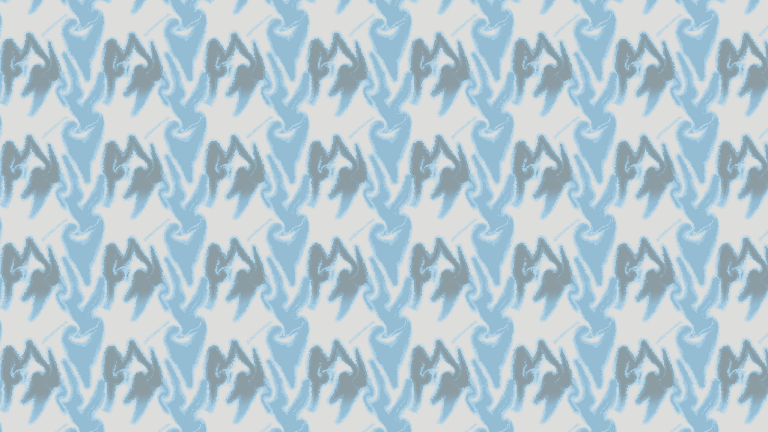
Write a WebGL 1 fragment shader that draws this pattern.

```glsl
precision highp float;
uniform vec2 u_resolution;

const float REPEATS_ACROSS = 7.5;
const float BLEND = 0.025;
const float SWELL = 0.010;
const float HALO = 0.036;
const float GRAIN = 0.012;
const float GRAIN_CELLS = 68.0;

const vec3 PAPER = vec3(0.865, 0.865, 0.862);
const vec3 MIST = vec3(0.75, 0.84, 0.88);
const vec3 SKY = vec3(0.65, 0.80, 0.89);
const vec3 BLUE = vec3(0.58, 0.74, 0.83);
const vec3 STEEL = vec3(0.55, 0.67, 0.73);
const vec3 SMOKE = vec3(0.55, 0.61, 0.64);

float hash(vec2 p) {
  p = fract(p * vec2(0.1031, 0.1137));
  p += dot(p, p.yx + 33.3);
  return fract((p.x + p.y) * p.x * 17.0);
}

// Nearest offset on the repeating tile
vec2 wrap(vec2 p) {
  return fract(p + 0.5) - 0.5;
}

float smoothMin(float a, float b) {
  float h = max(BLEND - abs(a - b), 0.0) / BLEND;
  return min(a, b) - h * h * BLEND * 0.25;
}

// Tapered stroke from a to b
float stroke(vec2 p, vec2 a, vec2 b, float ra, float rb) {
  vec2 q = wrap(p - 0.5 * (a + b));
  vec2 axis = b - a;
  float t = clamp(dot(q, axis) / dot(axis, axis) + 0.5, 0.0, 1.0);
  return length(q - axis * (t - 0.5)) - mix(ra, rb, t);
}

float join(float d, vec2 p, vec2 a, vec2 b, float ra, float rb) {
  return smoothMin(d, stroke(p, a, b, ra, rb));
}

// Local vortex that curls the strokes
vec2 twist(vec2 p, vec2 center, float radius, float turn) {
  vec2 q = wrap(p - center);
  float angle = turn * exp(-dot(q, q) / (radius * radius));
  float c = cos(angle);
  float s = sin(angle);
  return p - q + vec2(c * q.x - s * q.y, s * q.x + c * q.y);
}

vec2 marble(vec2 p) {
  p += 0.014 * sin(6.28318 * vec2(2.0 * p.y + p.x, 2.0 * p.x - p.y));
  p = twist(p, vec2(0.39, 0.57), 0.075, 2.4);
  p = twist(p, vec2(0.18, 0.53), 0.065, -2.0);
  p = twist(p, vec2(0.70, 0.97), 0.080, 1.8);
  p = twist(p, vec2(0.93, 0.10), 0.085, -2.0);
  p = twist(p, vec2(0.62, 0.34), 0.065, 1.8);
  return twist(p, vec2(0.78, 0.28), 0.070, 1.5);
}

// Smoky horned figure
float darkFigure(vec2 p) {
  float d = stroke(p, vec2(0.07, 0.80), vec2(0.09, 0.54), 0.035, 0.065);
  d = join(d, p, vec2(0.09, 0.54), vec2(0.23, 0.51), 0.050, 0.030);
  d = join(d, p, vec2(0.08, 0.82), vec2(0.21, 0.60), 0.012, 0.030);
  d = join(d, p, vec2(0.21, 0.63), vec2(0.29, 0.85), 0.020, 0.018);
  d = join(d, p, vec2(0.29, 0.85), vec2(0.42, 0.62), 0.022, 0.038);
  d = join(d, p, vec2(0.42, 0.62), vec2(0.43, 0.39), 0.035, 0.080);
  d = join(d, p, vec2(0.49, 0.81), vec2(0.52, 0.47), 0.004, 0.055);
  d = join(d, p, vec2(0.43, 0.40), vec2(0.31, 0.11), 0.075, 0.005);
  d = join(d, p, vec2(0.36, 0.43), vec2(0.22, 0.31), 0.050, 0.010);
  d = join(d, p, vec2(0.09, 0.52), vec2(0.05, 0.20), 0.040, 0.004);
  float slit = stroke(p, vec2(0.15, 0.38), vec2(0.33, 0.64), 0.012, 0.014);
  return max(d, 0.01 - slit);
}

// Blue figure with a forked pale slit, plus loose strands
float lightFigure(vec2 p) {
  float d = stroke(p, vec2(0.80, 0.74), vec2(0.84, 0.47), 0.100, 0.012);
  d = join(d, p, vec2(0.66, 0.98), vec2(0.76, 0.72), 0.030, 0.065);
  d = join(d, p, vec2(0.95, 0.99), vec2(0.86, 0.72), 0.032, 0.065);
  d = join(d, p, vec2(0.73, 1.27), vec2(0.82, 1.05), 0.055, 0.085);
  d = join(d, p, vec2(0.71, 1.50), vec2(0.74, 1.26), 0.010, 0.040);
  d = join(d, p, vec2(0.91, 1.31), vec2(0.86, 1.06), 0.022, 0.060);
  d = join(d, p, vec2(0.99, 1.48), vec2(0.91, 1.26), 0.025, 0.024);
  d = join(d, p, vec2(0.63, 0.68), vec2(0.70, 0.48), 0.010, 0.018);
  float slit = stroke(p, vec2(0.82, 0.83), vec2(0.80, 0.96), 0.006, 0.014);
  slit = min(slit, stroke(p, vec2(0.80, 0.96), vec2(0.71, 1.05), 0.014, 0.008));
  slit = min(slit, stroke(p, vec2(0.80, 0.96), vec2(0.90, 1.05), 0.014, 0.008));
  d = max(d, 0.008 - slit);
  d = join(d, p, vec2(0.57, 0.48), vec2(0.63, 0.22), 0.020, 0.012);
  d = join(d, p, vec2(0.97, 0.36), vec2(0.95, 0.14), 0.020, 0.020);
  return min(d, stroke(p, vec2(0.43, 0.87), vec2(0.62, 1.08), 0.0, 0.0) + 0.022);
}

void main() {
  vec2 tile = gl_FragCoord.xy / u_resolution.x * REPEATS_ACROSS;
  vec2 p = marble(tile);
  float grain = (hash(floor(tile * GRAIN_CELLS)) - 0.5) * GRAIN;
  float dark = darkFigure(p) - SWELL + grain;
  float light = lightFigure(p) - SWELL + grain;
  float d = min(dark, light);

  // Soft halo, bright rim and flowing interior
  vec3 color = mix(PAPER, MIST, smoothstep(HALO, 0.012, d));
  color = mix(color, SKY, smoothstep(0.016, 0.000, d));
  float flow = 0.008 * sin(d * 130.0 + 6.28318 * (p.x + 2.0 * p.y));
  color = mix(color, BLUE, smoothstep(0.000, -0.016, d + flow));

  // Smoky tint inside the dark figure, fading to blue low down
  float height = fract(p.y);
  float smoke = smoothstep(0.008, -0.012, dark + flow) * smoothstep(0.22, 0.42, height);
  color = mix(color, STEEL, smoke);
  color = mix(color, SMOKE, smoke * smoothstep(-0.010, -0.028, dark - flow));

  gl_FragColor = vec4(color, 1.0);
}
```
